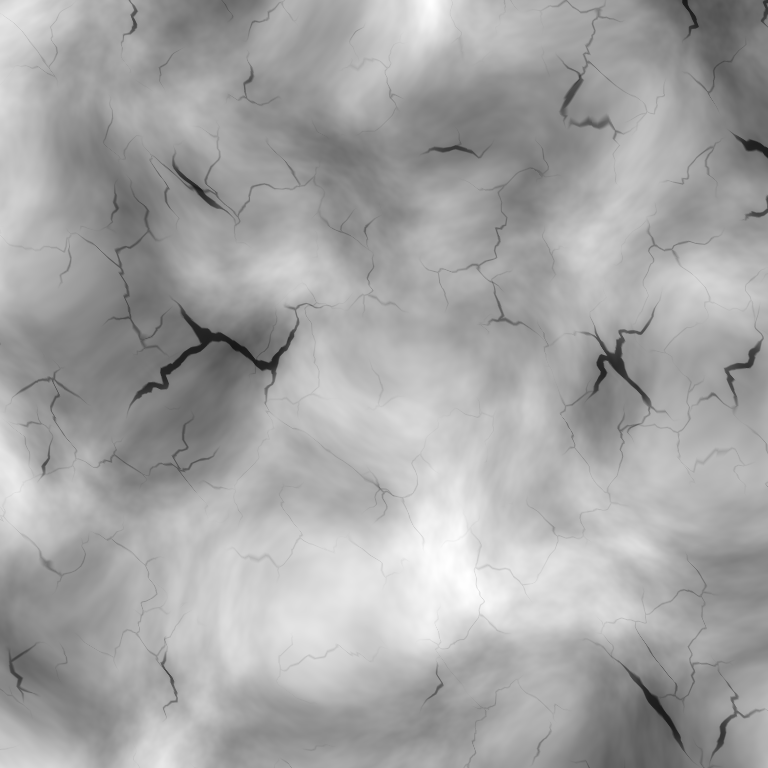
A Shadertoy shader for this texture map:

```glsl
#define CLOUD_SCALE 3.1
#define CLOUD_MEAN 0.65
#define CLOUD_CONTRAST 0.50
#define CRACK_SCALE 6.0
#define HAIR_SCALE 13.0
#define CRACK_WIDTH 0.0046
#define HAIR_WIDTH 0.0010
#define CRACK_DEPTH 0.68
#define HAIR_DEPTH 0.36
#define EDGE_SOFTNESS 0.0018
#define JAGGEDNESS 0.011

vec2 hash2(vec2 p) {
    p = vec2(dot(p, vec2(127.1, 311.7)), dot(p, vec2(269.5, 183.3)));
    return fract(sin(p) * 43758.5);
}

// Slope of the noise at one lattice corner
float cornerSlope(vec2 cell, vec2 corner, vec2 local) {
    float angle = 6.2832 * hash2(cell + corner).x;
    return dot(vec2(cos(angle), sin(angle)), local - corner);
}

float gradientNoise(vec2 p) {
    vec2 cell = floor(p), f = fract(p);
    vec2 u = f * f * f * (f * (f * 6.0 - 15.0) + 10.0);
    float low = mix(cornerSlope(cell, vec2(0, 0), f), cornerSlope(cell, vec2(1, 0), f), u.x);
    float high = mix(cornerSlope(cell, vec2(0, 1), f), cornerSlope(cell, vec2(1, 1), f), u.x);
    return mix(low, high, u.y);
}

float cloudNoise(vec2 p) {
    float sum = 0.0, gain = 1.0;
    for (int i = 0; i < 6; i++) {
        sum += gain * gradientNoise(p);
        p = mat2(1.6, 1.2, -1.2, 1.6) * p + 7.3;
        gain *= 0.5;
    }
    return sum;
}

// Piecewise linear waves bend straight lines into sharp kinks
vec2 jagged(vec2 p) {
    vec2 q = p;
    float freq = 8.0, amp = JAGGEDNESS;
    for (int i = 0; i < 4; i++) {
        vec2 wave = abs(fract(q.yx * freq + 0.37 * q * freq + hash2(vec2(i, 3))) - 0.5);
        q += amp * (4.0 * wave - 1.0);
        freq *= 1.9;
        amp *= 0.5;
    }
    return q;
}

// Distance to the nearest border between cells
float cellBorder(vec2 p) {
    vec2 cell = floor(p), f = fract(p), nearest = vec2(0), home = vec2(0);
    float best = 8.0, border = 8.0;
    for (int y = -1; y <= 1; y++)
    for (int x = -1; x <= 1; x++) {
        vec2 g = vec2(x, y);
        vec2 r = g + hash2(cell + g) - f;
        if (dot(r, r) < best) { best = dot(r, r); nearest = r; home = g; }
    }
    for (int y = -2; y <= 2; y++)
    for (int x = -2; x <= 2; x++) {
        vec2 g = home + vec2(x, y);
        vec2 r = g + hash2(cell + g) - f;
        vec2 apart = r - nearest;
        if (dot(apart, apart) > 1e-4)
            border = min(border, dot(0.5 * (nearest + r), normalize(apart)));
    }
    return border;
}

// Tapered line that thins and fades with its strength
float crackLine(float dist, float width, float strength) {
    float halfWidth = width * strength;
    float line = 1.0 - smoothstep(halfWidth - 0.001, halfWidth + EDGE_SOFTNESS, dist);
    return line * sqrt(strength);
}

void mainImage(out vec4 fragColor, in vec2 fragCoord) {
    vec2 uv = fragCoord / iResolution.y;

    // Soft clouds, slightly folded
    vec2 p = uv * CLOUD_SCALE + 4.7;
    vec2 fold = vec2(gradientNoise(p * 1.3 + 11.0), gradientNoise(p * 1.3 + 29.0));
    float tone = CLOUD_MEAN + CLOUD_CONTRAST * cloudNoise(p + 0.35 * fold);

    // Cracks gather in the darker zones and come in short runs
    float dusk = smoothstep(0.76, 0.52, tone);
    float run = smoothstep(0.0, 0.36, gradientNoise(uv * 6.5 + 17.0));
    float hairRun = smoothstep(-0.02, 0.35, gradientNoise(uv * 8.5 + 41.0));
    float strength = run * dusk;
    float hairStrength = hairRun * mix(0.15, 1.0, dusk);

    // Main cracks and hairline branches
    vec2 bent = (jagged(uv) + 0.04 * fold) * vec2(1.0, 0.8);
    float crackDist = cellBorder(bent * CRACK_SCALE + 2.0) / CRACK_SCALE;
    float hairDist = cellBorder(bent * HAIR_SCALE + 31.0) / HAIR_SCALE;
    float crack = crackLine(crackDist, CRACK_WIDTH, strength);
    float hair = crackLine(hairDist, HAIR_WIDTH, hairStrength);

    // Smoky shade around the cracks
    float halo = strength * exp(-crackDist * 55.0);
    tone -= 0.10 * halo;
    tone *= (1.0 - CRACK_DEPTH * crack) * (1.0 - HAIR_DEPTH * hair);

    fragColor = vec4(vec3(clamp(tone, 0.0, 1.0)), 1.0);
}
```
